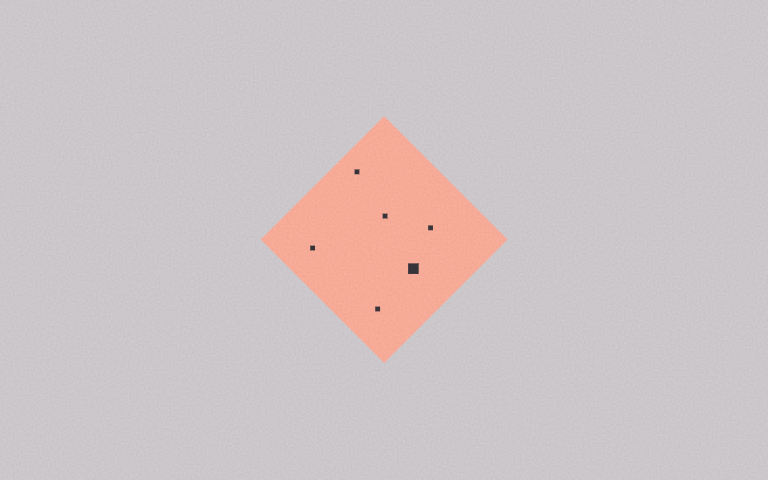
A Shadertoy shader for this background:

```glsl
#define PAPER vec3(0.797, 0.779, 0.793)
#define CORAL vec3(0.964, 0.668, 0.592)
#define INK vec3(0.215, 0.205, 0.225)
#define DIAMOND_CENTER vec2(0.0005, 0.001)
#define DIAMOND_RADIUS 0.257
#define SMALL_HALF 0.0050
#define LARGE_HALF 0.0110
#define GRAIN_SCALE 230.0
#define GRAIN_AMOUNT 0.03

vec2 hashGradient(vec2 cell) {
    vec3 h = fract(cell.xyx * vec3(0.1031, 0.1030, 0.0973));
    h += dot(h, h.yzx + 33.33);
    float angle = 6.28319 * fract((h.x + h.y) * h.z);
    return vec2(cos(angle), sin(angle));
}

float gradientNoise(vec2 p) {
    vec2 cell = floor(p);
    vec2 f = fract(p);
    vec2 blend = f * f * f * (f * (f * 6.0 - 15.0) + 10.0);
    vec2 e = vec2(0.0, 1.0);
    float bottom = mix(dot(hashGradient(cell), f),
                       dot(hashGradient(cell + e.yx), f - e.yx), blend.x);
    float top = mix(dot(hashGradient(cell + e.xy), f - e.xy),
                    dot(hashGradient(cell + e.yy), f - e.yy), blend.x);
    return mix(bottom, top, blend.y);
}

float diamondDistance(vec2 p, float radius) {
    return (abs(p.x) + abs(p.y) - radius) * 0.70711;
}

float squareDistance(vec2 p, float halfSide) {
    vec2 d = abs(p) - halfSide;
    return length(max(d, 0.0)) + min(max(d.x, d.y), 0.0);
}

float coverage(float distance, float pixel) {
    return clamp(0.5 - distance / pixel, 0.0, 1.0);
}

void mainImage(out vec4 fragColor, in vec2 fragCoord) {
    // Centered coordinates, one unit per canvas height
    float pixel = 1.0 / iResolution.y;
    vec2 p = (fragCoord - 0.5 * iResolution.xy) * pixel;

    // Diamond on paper
    float diamond = diamondDistance(p - DIAMOND_CENTER, DIAMOND_RADIUS);
    vec3 color = mix(PAPER, CORAL, coverage(diamond, pixel));

    // Ink squares: center and half side
    vec3 squares[6] = vec3[6](
        vec3(-0.0563, 0.1420, SMALL_HALF),
        vec3(0.0022, 0.0499, SMALL_HALF),
        vec3(0.0970, 0.0253, SMALL_HALF),
        vec3(-0.1487, -0.0167, SMALL_HALF),
        vec3(0.0612, -0.0597, LARGE_HALF),
        vec3(-0.0132, -0.1437, SMALL_HALF));
    float ink = 1.0;
    for (int i = 0; i < 6; i++) {
        ink = min(ink, squareDistance(p - squares[i].xy, squares[i].z));
    }
    color = mix(color, INK, coverage(ink, pixel));

    // Fine paper grain
    color += GRAIN_AMOUNT * gradientNoise(p * GRAIN_SCALE + 500.0);
    fragColor = vec4(color, 1.0);
}
```
